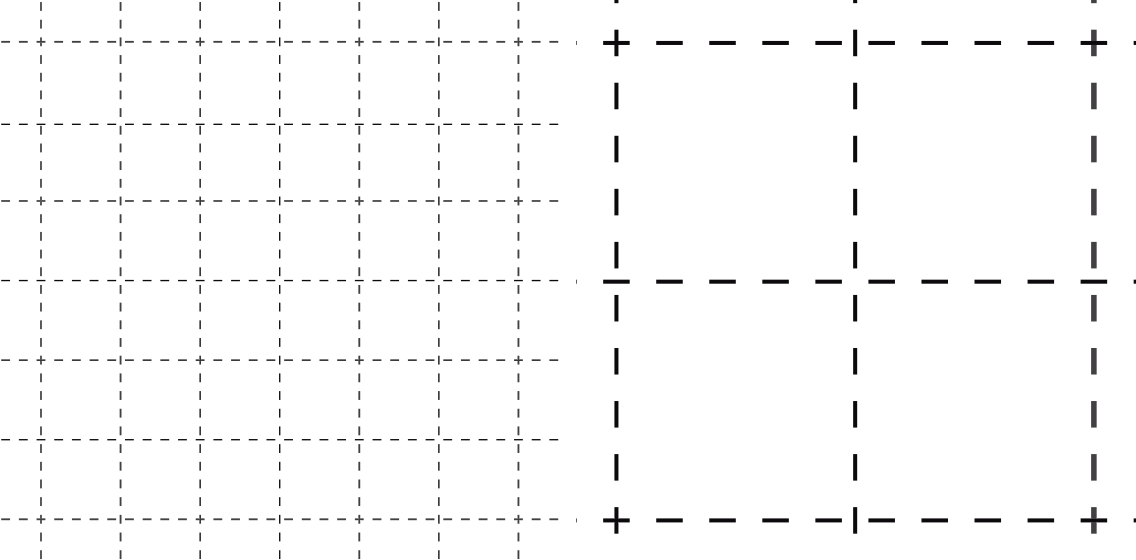
Left, the full canvas; right, a detail of the centre.
A Shadertoy shader for this pattern:

```glsl
// Seven by seven dashed rules in near-black ink on white paper.
// Each rule is a repeated distance to a line, cut by a repeated dash length;
// four and a half dashes per cell make crossings alternate plus, bar and gap.

const vec3 PAPER = vec3(1.0);
const vec3 INK = vec3(0.05, 0.04, 0.05);
const vec2 GRID_CENTER = vec2(0.4995, 0.4990);
const float CELL = 0.1421;            // spacing between rules
const float DASHES_PER_CELL = 4.5;
const float DASH_LENGTH = 0.0158;
const float RULE_WIDTH = 0.0024;
const float SOFT_WIDTH = 0.0033;      // broader, paler rules
const float SOFT_INK = 0.78;
const float ROW_SLIP = -0.0052;       // one row sits slightly low
const float SLIPPED_ROW = 2.0;

// Box coverage of a band of the given width at distance d from its axis.
float band(float d, float width, float pixel) {
    float h = 0.5 * width;
    float r = 0.5 * pixel;
    return max(min(d + r, h) - max(d - r, -h), 0.0) / pixel;
}

// Dashes along a rule, with a gap at the grid center.
float dashes(float along, float pixel) {
    float period = CELL / DASHES_PER_CELL;
    float d = (fract(along / period) - 0.5) * period;
    return band(d, DASH_LENGTH, pixel);
}

// One dashed rule; soft is 1 for a broad pale stroke.
float dashedRule(float across, float along, float soft, float pixel) {
    float width = mix(RULE_WIDTH, SOFT_WIDTH, soft);
    float strength = mix(1.0, SOFT_INK, soft);
    return strength * band(across, width, pixel) * dashes(along, pixel);
}

void mainImage(out vec4 fragColor, in vec2 fragCoord) {
    float pixel = 1.0 / iResolution.y;
    vec2 p = fragCoord / iResolution.xy - GRID_CENTER;

    // Nearest column and row, counted from the center
    vec2 index = round(p / CELL);
    vec2 across = p - index * CELL;
    across.y -= index.y == SLIPPED_ROW ? ROW_SLIP : 0.0;

    // Stroke variation: every third column and the outermost rules
    bool softColumn = mod(index.x + 3.0, 3.0) == 1.0 || index.x > 2.5;
    bool softRow = abs(index.y) > 2.5;

    float columns = dashedRule(across.x, p.y, float(softColumn), pixel);
    float rows = dashedRule(across.y, p.x, float(softRow), pixel);

    fragColor = vec4(mix(PAPER, INK, max(columns, rows)), 1.0);
}
```
